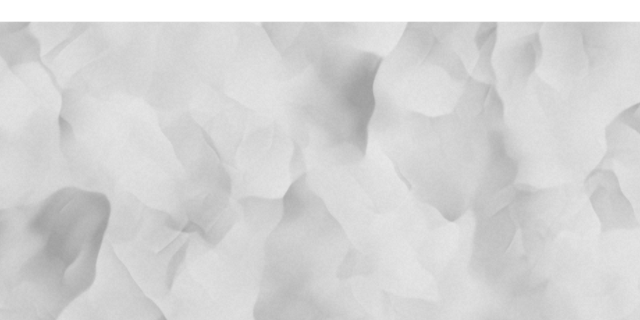
This texture is drawn by a Shadertoy shader. Its source:

```glsl
// Crumpled white paper below a plain white strip.
// Cellular facets with random tilts are blended softly and crisply; the
// overshoot between both blends forms creases that fade into the sheet.

const float STRIP_HEIGHT = 0.068;   // white band, share of canvas height
const float PAPER_LIGHT  = 0.912;   // brightest paper grey
const float SHADOW_DEPTH = 0.070;   // typical drop below the brightest grey
const float SHADOW_SKEW  = 0.54;    // how far dark folds reach
const float CONTRAST     = 1.55;
const float GRAIN        = 0.022;
const float CREASE_EDGE  = 200.0;   // crispness of crease lines
const float OVERSHOOT    = 1.75;    // relief beside the sharpest creases

const vec2 BIG_FOLD   = vec2(0.25, 0.38);
const vec2 MID_FOLD   = vec2(0.13, 0.25);
const vec2 SMALL_FOLD = vec2(0.085, 0.13);
const vec2 WRINKLE    = vec2(0.12, 0.17);

vec3 hash3(vec2 p) {
    vec3 q = fract(vec3(p.xyx) * vec3(0.1031, 0.1030, 0.0973));
    q += dot(q, q.yxz + 33.33);
    return fract((q.xxy + q.yzz) * q.zyx);
}

mat2 rotation(float angle) {
    float c = cos(angle), s = sin(angle);
    return mat2(c, s, -s, c);
}

// Layered sines, roughly -1 to 1
float ripple(vec2 p) {
    float a = sin(p.x * 5.3 + 1.7 * sin(p.y * 3.1 + 0.6));
    float b = sin(p.y * 7.9 - p.x * 4.1 + 1.4 * sin(p.x * 6.7));
    float c = sin(p.x * 13.1 + p.y * 10.3 + 1.2 * sin(p.y * 9.1));
    return 0.42 * a + 0.35 * b + 0.23 * c;
}

// Bends the folds so that crease lines wander
vec2 warp(vec2 p) {
    vec2 w = 0.022 * sin(p.yx * vec2(11.0, 9.0) + vec2(0.4, 2.1));
    w += 0.010 * sin(p.yx * vec2(27.0, 23.0) + p * 13.0 + vec2(3.0, 1.0));
    w += 0.004 * sin(p.yx * vec2(61.0, 53.0) - p * 31.0);
    return p + w;
}

// Shade of tilted facets: x blended softly, y blended crisply
vec2 facets(vec2 p, vec2 size, float seed, float softness) {
    vec2 q = p / size;
    vec2 base = floor(q);
    vec2 sum = vec2(0.0), total = vec2(1e-37);
    vec2 falloff = vec2(softness, CREASE_EDGE * size.y);
    for (int j = -2; j <= 2; j++) {
        for (int i = -2; i <= 2; i++) {
            vec2 cell = base + vec2(i, j);
            vec3 rnd = hash3(cell + seed);
            vec2 tilt = hash3(cell + seed + 57.0).xy * 2.0 - 1.0;
            vec2 offset = q - cell - 0.5 - 0.85 * (rnd.xy - 0.5);
            float tone = 2.0 * rnd.z - 1.0 + dot(offset, tilt * vec2(1.5, 0.9));
            vec2 weight = exp(-falloff * length(offset));
            sum += weight * tone;
            total += weight;
        }
    }
    return sum / total;
}

// Folds that are crisp in some places and melt away in others
float folds(vec2 p, vec2 size, float seed, float crispness) {
    vec2 shade = facets(p, size, seed, 6.0);
    return mix(shade.x, shade.y, crispness);
}

float valueNoise(vec2 p) {
    vec2 i = floor(p), f = fract(p);
    f = f * f * (3.0 - 2.0 * f);
    float low  = mix(hash3(i).x, hash3(i + vec2(1, 0)).x, f.x);
    float high = mix(hash3(i + vec2(0, 1)).x, hash3(i + vec2(1, 1)).x, f.x);
    return mix(low, high, f.y);
}

void mainImage(out vec4 fragColor, in vec2 fragCoord) {
    vec2 p = fragCoord / iResolution.y;
    vec2 bent = warp(p);

    // Where creases are sharp
    float crispBig   = OVERSHOOT * smoothstep(-0.5, 0.6, ripple(p * 1.3));
    float crispMid   = OVERSHOOT * smoothstep(-0.3, 0.7, ripple(p * 1.6 + 4.0));
    float crispSmall = OVERSHOOT * smoothstep(-0.1, 0.8, ripple(p * 1.9 + 9.0));

    // Folds lean right, then left, from large to small
    vec2 leaning = vec2(bent.x - 0.25 * bent.y, bent.y);
    float shade = 0.85 * folds(leaning, BIG_FOLD, 11.0, crispBig);
    shade += 0.62 * folds(rotation(-0.65) * bent, MID_FOLD, 83.0, crispMid);
    shade += 0.28 * folds(rotation(0.55) * bent, SMALL_FOLD, 151.0, crispSmall);
    shade += 0.18 * ripple(p * 0.8 + 2.0);

    // Thin wrinkles without broad shading
    vec2 wrinkle = facets(rotation(0.25) * bent, WRINKLE, 223.0, 14.0);
    float wrinkleMask = smoothstep(0.0, 0.6, ripple(p * 2.1 + 6.0));
    shade += 0.9 * (wrinkle.y - wrinkle.x) * wrinkleMask;

    // Skewed tone curve: broad light areas, few deep shadows
    float exponent = clamp(-SHADOW_SKEW * CONTRAST * shade, -2.5, 1.35);
    float paper = PAPER_LIGHT - SHADOW_DEPTH * exp(exponent);

    // Paper fibre
    float fibre = valueNoise(p * 230.0) + 0.6 * valueNoise(p * 110.0 + 40.0) - 0.8;
    paper += GRAIN * fibre;

    float pixel = 1.0 / iResolution.y;
    float strip = smoothstep(-pixel, pixel, p.y - (1.0 - STRIP_HEIGHT));
    fragColor = vec4(vec3(mix(paper, 1.0, strip)), 1.0);
}
```
